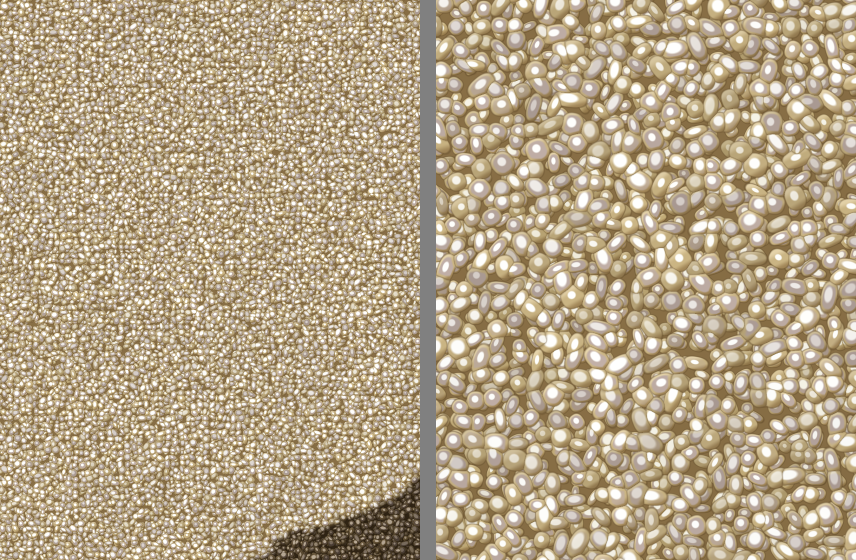
Left, the full canvas; right, a detail of the centre.
Give the GLSL for this texture, as a WebGL 2 fragment shader.

```glsl
#version 300 es
precision highp float;
// Tightly packed pearly grains in pale gold, with a soft shadow in one corner.
// Each layer is a jittered grid of rounded ovals; the nearest oval wins, and
// its inner distance gives the thin seam, gold rim, pearl body and glint.

uniform vec2 u_resolution;
out vec4 fragColor;

const float GRAINS_ACROSS = 64.0;
const float JITTER = 0.72;
const float MIN_RADIUS = 0.39;
const float MAX_RADIUS = 0.60;
const float MAX_STRETCH = 2.3;
const float ROUNDNESS = 2.4;
const float GLINT_RADIUS = 0.55;
const float TONE_DRIFT = 0.06;
const int SAMPLES = 2;
const vec2 LIGHT = vec2(-0.5, 0.866);

const vec3 SEAM = vec3(0.37, 0.28, 0.15);
const vec3 FLOOR = vec3(0.53, 0.43, 0.27);
const vec3 TAN = vec3(0.59, 0.49, 0.32);
const vec3 GOLD = vec3(0.74, 0.66, 0.48);
const vec3 PEARL = vec3(0.70, 0.635, 0.605);
const vec3 CREAM = vec3(0.88, 0.82, 0.68);
const vec3 GLINT = vec3(1.0, 1.0, 0.99);
const vec3 SHADOW = vec3(0.49, 0.45, 0.40);

vec3 hash3(vec2 p) {
    vec3 q = fract(p.xyx * vec3(0.1031, 0.1030, 0.0973));
    q += dot(q, q.yxz + 33.33);
    return fract((q.xxy + q.yzz) * q.zyx);
}

float valueNoise(vec2 p) {
    vec2 cell = floor(p), f = fract(p);
    f = f * f * (3.0 - 2.0 * f);
    float low = mix(hash3(cell).x, hash3(cell + vec2(1, 0)).x, f.x);
    float high = mix(hash3(cell + vec2(0, 1)).x, hash3(cell + vec2(1, 1)).x, f.x);
    return mix(low, high, f.y);
}

// Colour of the nearest grain in rgb, its coverage in a
vec4 grainLayer(vec2 p, float seed) {
    vec2 base = floor(p);
    float nearest = 9.0, second = 9.0, radius = 1.0;
    vec2 across = vec2(0.0), light = LIGHT;
    vec3 traits = vec3(0.0);

    for (int j = -1; j <= 1; j++)
    for (int i = -1; i <= 1; i++) {
        vec2 cell = base + vec2(i, j);
        vec3 place = hash3(cell + seed);
        vec3 form = hash3(cell + seed + 171.7);
        vec2 toGrain = p - cell - 0.5 - (place.xy - 0.5) * JITTER;
        float angle = place.z * 3.14159;
        vec2 axis = vec2(cos(angle), sin(angle));
        vec2 side = vec2(-axis.y, axis.x);
        float stretch = sqrt(mix(1.0, MAX_STRETCH, form.y * form.y));
        float r = mix(MIN_RADIUS, MAX_RADIUS, form.x * form.x);
        vec2 halfSize = r * vec2(stretch, 1.0 / stretch);
        vec2 q = vec2(dot(toGrain, axis), dot(toGrain, side)) / halfSize;
        float reach = pow(dot(pow(abs(q), vec2(ROUNDNESS)), vec2(1.0)), 1.0 / ROUNDNESS);
        float d = (reach - 1.0) * halfSize.y;
        if (d < nearest) {
            second = nearest;
            nearest = d;
            radius = halfSize.y;
            across = q;
            light = vec2(dot(LIGHT, axis), dot(LIGHT, side));
            traits = hash3(cell + seed + 59.3);
        } else {
            second = min(second, d);
        }
    }

    // Rounded body, lit from one side, with a pearly core
    float depth = min(-nearest, 0.5 * (second - nearest)) / radius;
    float lit = dot(across, light);
    vec3 body = mix(TAN, GOLD, smoothstep(-0.9, -0.3, lit));
    body = mix(body, CREAM, smoothstep(0.1, 0.8, lit) * 0.7);
    float core = smoothstep(0.12, 0.3, depth);
    body = mix(body, PEARL, core * smoothstep(0.1, 0.6, traits.x));
    body *= mix(0.94, 1.08, traits.y);

    // Glint follows the oval and shifts to the light
    float glintDistance = length(across - 0.18 * light);
    float size = GLINT_RADIUS * mix(0.65, 1.3, traits.z);
    float glint = 1.0 - smoothstep(size * 0.7, size * 1.1, glintDistance);
    body = mix(body, GLINT, glint * mix(0.5, 1.0, smoothstep(0.0, 0.7, traits.y)));

    vec3 color = mix(SEAM, body, smoothstep(-0.14, 0.11, depth));
    return vec4(color, 1.0 - smoothstep(-0.02, 0.07, nearest));
}

vec3 grains(vec2 uv) {
    vec2 p = uv * GRAINS_ACROSS;
    // Smaller grains fill the gaps below the top layer
    vec4 lower = grainLayer(p * 1.3 + 0.37, 311.0);
    vec4 upper = grainLayer(p, 17.0);
    vec3 color = mix(FLOOR, lower.rgb * vec3(0.96, 0.95, 0.91), lower.a);
    color = mix(color, upper.rgb, upper.a);

    // Slow changes of tone over the bed
    float drift = 0.6 * valueNoise(uv * 7.0) + 0.4 * valueNoise(uv * 19.0);
    color *= 1.0 + TONE_DRIFT * (drift - 0.5);

    // Wavy shadow in the lower right corner, where bright grains still show
    float run = uv.x - 0.6;
    float edge = 0.5 * run + 0.012 * sin(run * 15.7);
    edge += 0.03 * (valueNoise(uv * 45.0) - 0.5);
    float shade = 1.0 - smoothstep(-0.015, 0.012, uv.y - edge);
    return color * mix(vec3(1.0), SHADOW * (0.55 + 0.9 * color.g * color.g), shade);
}

void main() {
    vec3 sum = vec3(0.0);
    for (int j = 0; j < SAMPLES; j++)
    for (int i = 0; i < SAMPLES; i++) {
        vec2 shift = (vec2(i, j) + 0.5) / float(SAMPLES) - 0.5;
        sum += grains((gl_FragCoord.xy + shift) / u_resolution.x);
    }
    fragColor = vec4(sum / float(SAMPLES * SAMPLES), 1.0);
}
```
